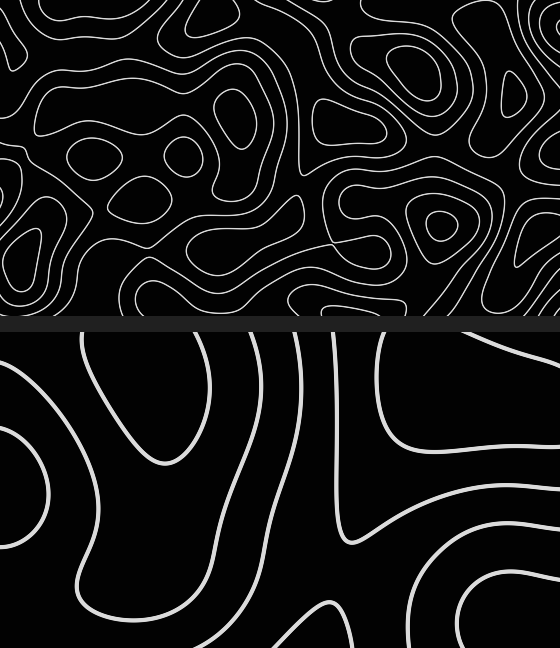
Top, the full canvas; bottom, a detail of the centre.
Reproduce this pattern procedurally as a Shadertoy shader.

```glsl
const float CELLS_PER_HEIGHT = 3.2;    // noise cells along the canvas height
const float LEVEL_STEP = 0.16;         // height between neighbouring contours
const float LINE_WIDTH = 0.0045;       // fraction of the canvas height
const float EDGE_SOFTNESS = 1.1;       // edge ramp in pixels
const vec2 TERRAIN_OFFSET = vec2(17.3, 41.6);
const vec3 GROUND_COLOR = vec3(0.008);
const vec3 LINE_COLOR = vec3(0.86);
const float TAU = 6.2831853;

// Integer hash, result in 0..1
float hash(ivec2 cell) {
    uvec2 q = uvec2(cell) * uvec2(1597334673u, 3812015801u);
    uint n = (q.x ^ q.y) * 1597334673u;
    n = (n ^ (n >> 15)) * 2246822519u;
    n ^= n >> 13;
    return float(n >> 8) / 16777216.0;
}

// Unit slope of random direction at a lattice point
vec2 latticeSlope(ivec2 cell) {
    float angle = TAU * hash(cell);
    return vec2(cos(angle), sin(angle));
}

// Gradient noise: x = height, yz = analytic slope
vec3 terrain(vec2 p) {
    ivec2 cell = ivec2(floor(p));
    vec2 f = fract(p);
    vec2 u = f * f * f * (f * (f * 6.0 - 15.0) + 10.0);
    vec2 du = 30.0 * f * f * (f * (f - 2.0) + 1.0);

    vec2 ga = latticeSlope(cell);
    vec2 gb = latticeSlope(cell + ivec2(1, 0));
    vec2 gc = latticeSlope(cell + ivec2(0, 1));
    vec2 gd = latticeSlope(cell + ivec2(1, 1));

    float a = dot(ga, f);
    float b = dot(gb, f - vec2(1.0, 0.0));
    float c = dot(gc, f - vec2(0.0, 1.0));
    float d = dot(gd, f - vec2(1.0, 1.0));

    float height = mix(mix(a, b, u.x), mix(c, d, u.x), u.y);
    vec2 slope = mix(mix(ga, gb, u.x), mix(gc, gd, u.x), u.y)
               + du * vec2(mix(b - a, d - c, u.y), mix(c - a, d - b, u.x));
    return vec3(height, slope);
}

void mainImage(out vec4 fragColor, in vec2 fragCoord) {
    vec2 uv = fragCoord / iResolution.y;
    vec3 ground = terrain(uv * CELLS_PER_HEIGHT + TERRAIN_OFFSET);

    // Height difference to the nearest level, divided by slope, gives distance
    float toLevel = abs(fract(ground.x / LEVEL_STEP) - 0.5) * LEVEL_STEP;
    float steepness = max(length(ground.yz) * CELLS_PER_HEIGHT, 1e-4);
    float lineDist = toLevel / steepness;

    // Constant-width line with a smooth edge
    float halfEdge = 0.5 * EDGE_SOFTNESS / iResolution.y;
    float halfWidth = 0.5 * LINE_WIDTH;
    float line = 1.0 - smoothstep(halfWidth - halfEdge, halfWidth + halfEdge, lineDist);

    fragColor = vec4(mix(GROUND_COLOR, LINE_COLOR, line), 1.0);
}
```
